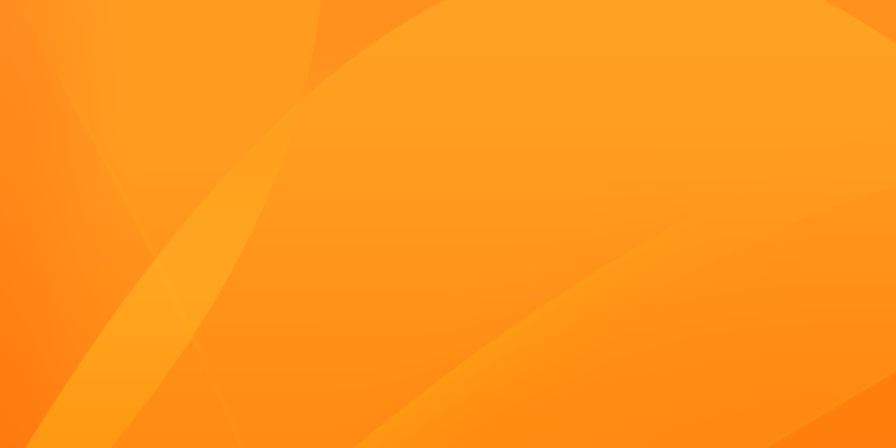
Reproduce this background procedurally as a Shadertoy shader.

```glsl
// Antialiased coverage of the side where the field is positive
float cover(float field) {
    float width = fwidth(field);
    return smoothstep(-width, width, field);
}

// Thin soft line along the zero of a field
float crease(float field) {
    return exp(-pow(field / 0.006, 2.0));
}

void mainImage(out vec4 fragColor, in vec2 fragCoord) {
    vec2 p = fragCoord / iResolution.y;

    // Signed fields of the sweeping curves
    float d = p.x - 0.057;
    float sweep = 1.63 * d - 0.6 * d * d - p.y;
    float leaf = 0.247 + 0.823 * p.y - 0.354 * p.y * p.y - p.x;
    float ray = 0.542 - 0.43 * p.y - 0.08 * p.y * p.y - p.x;
    d = p.x - 0.789;
    float wave = 0.83 * d - 0.19 * d * d - p.y;
    float e = 2.0 - p.x;
    float fold = 0.583 - 0.28 * e - 0.31 * e * e - p.y;
    float corner = 0.585 * (p.x - 1.706) - p.y;

    // Central field
    vec3 amber = vec3(1.0, 0.632, 0.132);
    vec3 tangerine = vec3(1.0, 0.542, 0.068);
    vec3 field = mix(tangerine, amber, smoothstep(-0.15, 1.0, p.y));

    // Left panel, deeper towards the outer edge
    vec3 panel = mix(vec3(1.0, 0.535, 0.075), vec3(1.0, 0.612, 0.125), smoothstep(0.0, 0.75, p.y));
    vec3 ember = mix(vec3(1.0, 0.475, 0.055), vec3(1.0, 0.565, 0.125), p.y);
    panel = mix(ember, panel, smoothstep(-0.02, 0.32, p.x));
    panel.g -= 0.012 * cover(ray) * smoothstep(0.25, 0.0, ray);
    vec3 gap = mix(vec3(1.0, 0.59, 0.12), vec3(1.0, 0.567, 0.11), smoothstep(0.75, 0.95, p.y));
    panel = mix(gap, panel, cover(leaf));

    // Bright lens where the leaf crosses the sweep
    vec3 lens = mix(vec3(1.0, 0.6, 0.075), vec3(1.0, 0.645, 0.125), smoothstep(0.0, 0.4, p.y));
    lens = mix(lens, field, 0.65 * smoothstep(0.45, 0.8, p.y));
    vec3 color = mix(panel, mix(field, lens, cover(leaf)), cover(sweep));
    color.g += 0.016 * crease(ray) * smoothstep(0.95, 0.7, p.y);

    // Lower wave with a golden glow under its rim
    vec3 wash = mix(vec3(1.0, 0.535, 0.065), vec3(1.0, 0.615, 0.118), smoothstep(-0.05, 0.8, p.y));
    float glow = exp(-max(wave, 0.0) / 0.16) * smoothstep(1.75, 0.85, p.x);
    wash += vec3(0.0, 0.056, 0.004) * glow;
    color.g -= 0.01 * exp(-abs(wave) / 0.05) * (1.0 - cover(wave)) * smoothstep(1.8, 1.3, p.x);
    color = mix(color, wash, cover(wave) * mix(1.0, 0.3, smoothstep(1.5, 2.0, p.x)));

    // Inner fold, fading away to the left
    vec3 shade = mix(vec3(1.0, 0.53, 0.062), vec3(1.0, 0.585, 0.1), smoothstep(0.0, 0.6, p.y));
    color = mix(color, shade, cover(fold) * smoothstep(1.25, 1.85, p.x));

    // Dark corner with a light rim
    color = mix(color, vec3(1.0, 0.49, 0.05), 0.85 * cover(corner));
    color.g += 0.025 * crease(corner);

    fragColor = vec4(color, 1.0);
}
```
